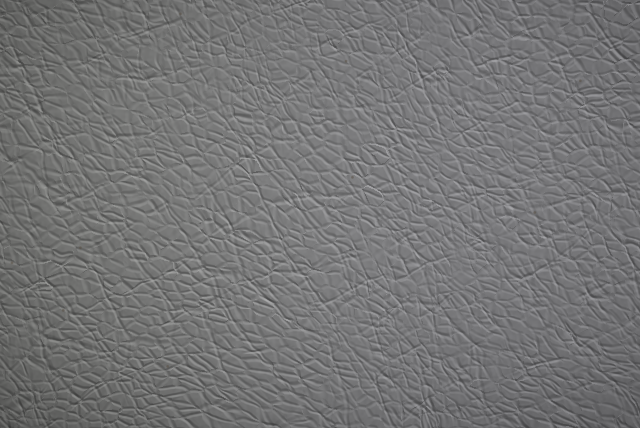
A WebGL 2 fragment shader for this texture:

```glsl
#version 300 es
precision highp float;
// Grey embossed leather: stretched, warped Voronoi cells form the pebbled grain,
// larger cells add long creases, and a directional height difference lights it.
// A soft vignette, faint mottling and a few brown specks finish the surface.
uniform vec2 u_resolution;
out vec4 fragColor;

// Integer hash giving two values in 0..1 per lattice point
vec2 hash2(vec2 cell) {
  uvec2 v = uvec2(ivec2(cell)) * 1664525u + 1013904223u;
  v.x += v.y * 1664525u;
  v.y += v.x * 1664525u;
  v ^= v >> 16u;
  v.x += v.y * 1664525u;
  v.y += v.x * 1664525u;
  v ^= v >> 16u;
  return vec2(v & 65535u) / 65535.0;
}

vec2 noise2(vec2 p) {
  vec2 i = floor(p), f = fract(p);
  f = f * f * (3.0 - 2.0 * f);
  return mix(mix(hash2(i), hash2(i + vec2(1, 0)), f.x),
             mix(hash2(i + vec2(0, 1)), hash2(i + vec2(1, 1)), f.x), f.y);
}

// Distance to the border between the two nearest Voronoi seeds
float cellEdge(vec2 p) {
  vec2 i = floor(p), f = fract(p), near = vec2(9), second = vec2(9);
  for (int y = -1; y <= 1; y++)
    for (int x = -1; x <= 1; x++) {
      vec2 o = vec2(x, y);
      vec2 d = o + 0.05 + 0.9 * hash2(i + o) - f;
      if (dot(d, d) < dot(near, near)) {
        second = near;
        near = d;
      } else if (dot(d, d) < dot(second, second)) {
        second = d;
      }
    }
  return dot(0.5 * (near + second), normalize(second - near));
}

// Cells elongated along the given angle
vec2 stretched(vec2 p, float angle, vec2 scale) {
  float c = cos(angle), s = sin(angle);
  return vec2(c * p.x + s * p.y, c * p.y - s * p.x) * scale;
}

float groove(float edge, float width) {
  return 1.0 - smoothstep(0.0, width, edge);
}

float leatherHeight(vec2 p) {
  vec2 region = noise2(p * 3.2 + 11.0);
  vec2 q = p + 0.09 * (noise2(p * 2.6) - 0.5)
             + 0.016 * (noise2(p * 11.0 + 40.0) - 0.5)
             + 0.007 * (noise2(p * 42.0 + 70.0) - 0.5);
  vec2 broken = noise2(p * 27.0 + 90.0);

  // Flat-topped pebbles, slanted gently down to the right
  float slanted = groove(cellEdge(stretched(q, -0.36, vec2(25, 43))), 0.24);
  float turn = smoothstep(0.35, 0.75, region.x);
  float h = -slanted * mix(1.0, 0.65, turn) * (0.3 + 0.9 * broken.x);

  // Steeper folds that take over in places
  float steep = groove(cellEdge(stretched(q + 5.0, -1.05, vec2(17, 33))), 0.17);
  h -= steep * mix(0.1, 0.75, turn) * smoothstep(0.2, 0.75, broken.y);

  // Long narrow creases running both ways over the grain
  float falling = groove(cellEdge(stretched(q + 2.0, -0.95, vec2(4, 10))), 0.055);
  float rising = groove(cellEdge(stretched(q + 8.0, 0.45, vec2(4, 9))), 0.05);
  h -= falling * (0.2 + 0.8 * region.y) + rising * 0.75 * smoothstep(0.25, 0.7, broken.y);

  // Slight unevenness of the pebble tops
  return h + 0.35 * noise2(q * 62.0 + 20.0).x;
}

// Sparse round marks, one candidate per grid cell
float specks(vec2 p) {
  vec2 cell = floor(p * 9.0);
  vec2 chance = hash2(cell + 300.0);
  vec2 centre = 0.2 + 0.6 * hash2(cell + 500.0);
  float d = length(fract(p * 9.0) - centre);
  return step(chance.x, 0.07) * (1.0 - smoothstep(0.01, 0.045, d));
}

void main() {
  vec2 uv = gl_FragCoord.xy / u_resolution;
  vec2 p = gl_FragCoord.xy / u_resolution.y;

  // Slope towards the light, above and a little to the right
  vec2 reach = 0.0018 * vec2(0.42, 0.91);
  float slope = leatherHeight(p - reach) - leatherHeight(p + reach);
  float relief = 0.215 * slope / (1.0 + 0.55 * abs(slope));

  // Uneven illumination, dimmest in the corners
  vec2 off = (uv - vec2(0.54, 0.56)) * vec2(1.0, 0.95);
  float light = 0.492 - 0.17 * dot(off, off) - 0.05 * pow(length(off) * 1.4, 4.0);
  light += 0.015 * (noise2(p * 2.5 + 60.0).x - 0.5);
  light += 0.022 * (noise2(p * 150.0).y - 0.5);

  float value = light + relief * (0.55 + 0.9 * light);
  vec3 tint = mix(vec3(0.995, 1.0, 0.985), vec3(0.995, 0.995, 1.015), smoothstep(0.0, 0.8, uv.x));
  vec3 colour = value * tint;
  colour = mix(colour, vec3(0.33, 0.29, 0.24), 0.5 * specks(p));
  fragColor = vec4(clamp(colour, 0.0, 1.0), 1.0);
}
```
